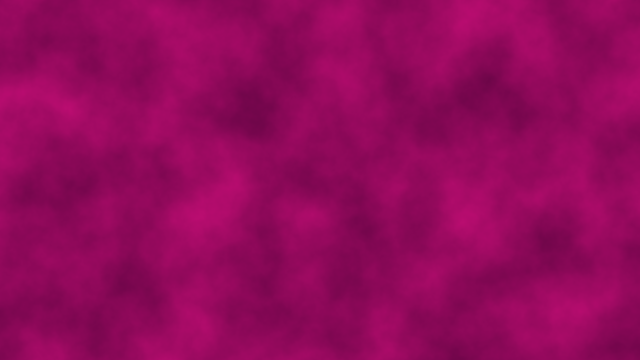
This texture is drawn by a Shadertoy shader. Its source:

```glsl
// Soft magenta clouds: rotated octaves of gradient noise are summed
// into a fractal field, which blends a deep plum into a bright magenta.

// Pseudo-random unit gradient for a lattice cell
vec2 gradientAt(vec2 cell) {
    vec3 p = fract(cell.xyx * vec3(0.1031, 0.1030, 0.0973));
    p += dot(p, p.yzx + 33.33);
    float angle = 6.28318 * fract((p.x + p.y) * p.z);
    return vec2(cos(angle), sin(angle));
}

// Gradient noise with quintic interpolation
float gradientNoise(vec2 p) {
    vec2 cell = floor(p);
    vec2 f = p - cell;
    vec2 fade = f * f * f * (f * (f * 6.0 - 15.0) + 10.0);
    vec2 e = vec2(1.0, 0.0);
    float a = dot(gradientAt(cell), f);
    float b = dot(gradientAt(cell + e.xy), f - e.xy);
    float c = dot(gradientAt(cell + e.yx), f - e.yx);
    float d = dot(gradientAt(cell + e.xx), f - e.xx);
    return mix(mix(a, b, fade.x), mix(c, d, fade.x), fade.y);
}

// Fractal sum; each octave is turned to hide the lattice
float clouds(vec2 p) {
    mat2 turnAndDouble = 2.0 * mat2(0.8, 0.6, -0.6, 0.8);
    float sum = 0.0;
    float amplitude = 1.0;
    for (int octave = 0; octave < 6; octave++) {
        sum += amplitude * gradientNoise(p);
        p = turnAndDouble * p + vec2(17.3, 9.1);
        amplitude *= 0.5;
    }
    return sum;
}

void mainImage(out vec4 fragColor, in vec2 fragCoord) {
    vec2 uv = fragCoord / iResolution.y;
    float brightness = clamp(0.5 + 0.7 * clouds(uv * 4.0 + vec2(23.4, 51.7)), 0.0, 1.0);

    vec3 deepPlum = vec3(0.42, 0.02, 0.28);
    vec3 brightMagenta = vec3(0.73, 0.05, 0.44);
    fragColor = vec4(mix(deepPlum, brightMagenta, brightness), 1.0);
}
```
